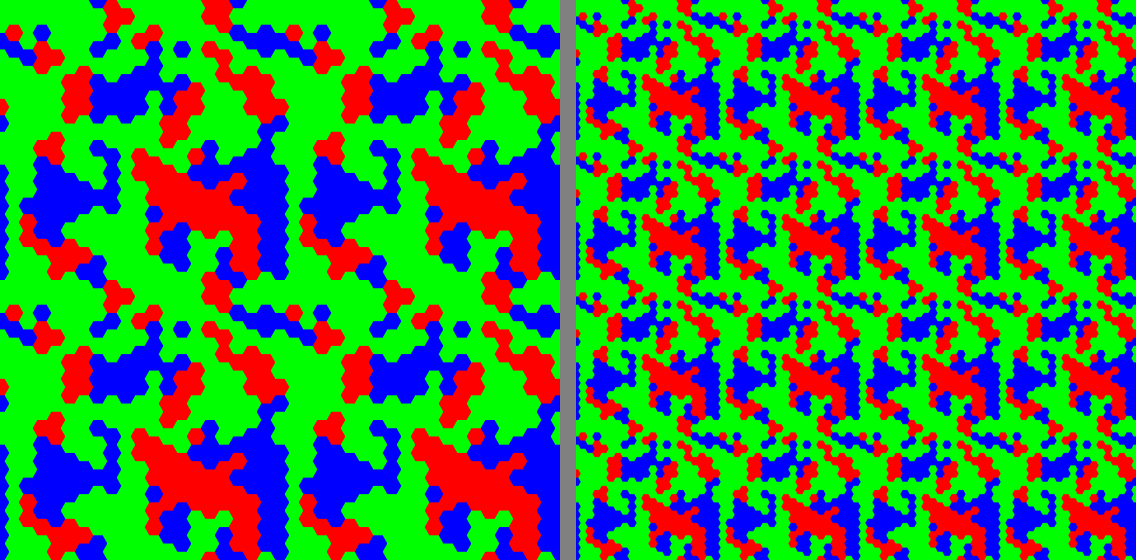
Left, the tile; right, the same tile 2 across and 2 down.
Write a Shadertoy shader that draws this pattern.

```glsl
const float TAU = 6.2831853;
const float ROOT3 = 1.7320508;
const vec2 TILE_CELLS = vec2(20.0, 17.0); // hexagon columns and rows in one tile
const float TILES = 2.0;                  // tiles across and down
const float OWN_WEIGHT = 3.5;             // share of a cell's own noise against one neighbour
const vec3 RED = vec3(1.0, 0.0, 0.0);
const vec3 GREEN = vec3(0.0, 1.0, 0.0);
const vec3 BLUE = vec3(0.0, 0.0, 1.0);

// Three random values per cell, wrapping at the tile border
vec3 hash3(vec2 cell, vec2 period) {
    vec2 p = mod(cell, period);
    vec3 d = vec3(dot(p, vec2(127.1, 311.7)),
                  dot(p, vec2(269.5, 183.3)),
                  dot(p, vec2(419.2, 371.9)));
    return fract(sin(d) * 43758.5453);
}

// Cell noise averaged with the six neighbours, so that colours clump
vec3 clumpNoise(vec2 cell, vec2 period) {
    vec3 sum = OWN_WEIGHT * hash3(cell, period);
    for (int k = 0; k < 6; k++) {
        float a = TAU * (float(k) + 0.5) / 6.0;
        vec2 neighbour = round(vec2(cos(a), 2.0 * sin(a))) * vec2(1.0, 0.5);
        sum += hash3(cell + neighbour, period);
    }
    return sum / (OWN_WEIGHT + 6.0);
}

// Soft periodic bump, 1 at its centre
float hill(vec2 p, vec2 centre, float sharpness) {
    vec2 wave = cos(TAU * (p - centre)) - 1.0;
    return exp(sharpness * (wave.x + wave.y));
}

// Regional weight of red, green and blue
vec3 territory(vec2 p) {
    float red = hill(p, vec2(0.65, 0.28), 4.0);
    float green = hill(p, vec2(0.08, 0.65), 4.0)
                + hill(p, vec2(0.65, 0.03), 4.0)
                + hill(p, vec2(0.72, 0.80), 4.0);
    float blue = hill(p, vec2(0.36, 0.92), 5.0)
               + hill(p, vec2(0.48, 0.68), 5.0)
               + hill(p, vec2(0.09, 0.31), 5.0)
               + hill(p, vec2(0.90, 0.50), 6.0)
               + hill(p, vec2(0.92, 0.86), 6.0);
    return vec3(0.4 * red - 0.05, 0.15 * green + 0.01, 0.24 * blue);
}

// The largest weight sets the cell colour
vec3 cellColour(vec2 cell, vec2 period) {
    vec3 weight = clumpNoise(cell, period) + territory(cell / period);
    if (weight.r > max(weight.g, weight.b)) return RED;
    return weight.g > weight.b ? GREEN : BLUE;
}

// Flat-topped hexagons: blend the two nearest cells across their shared edge
vec3 hexMosaic(vec2 q, vec2 period, float pixel) {
    vec2 nearest = vec2(0.0), second = vec2(0.0);
    float d1 = 1e5, d2 = 1e5;
    for (int i = 0; i < 2; i++) {
        float column = floor(q.x) + float(i);
        float shift = 0.5 - 0.5 * mod(column, 2.0);
        for (int j = 0; j < 2; j++) {
            vec2 cell = vec2(column, floor(q.y - shift) + float(j) + shift);
            vec2 v = (q - cell) * vec2(1.5, ROOT3);
            float d = dot(v, v);
            if (d < d1) {
                d2 = d1;
                second = nearest;
                d1 = d;
                nearest = cell;
            } else if (d < d2) {
                d2 = d;
                second = cell;
            }
        }
    }
    float edge = (d2 - d1) / (2.0 * ROOT3);
    float coverage = clamp(0.5 + edge / pixel, 0.0, 1.0);
    return mix(cellColour(second, period), cellColour(nearest, period), coverage);
}

void mainImage(out vec4 fragColor, in vec2 fragCoord) {
    vec2 uv = fragCoord / iResolution.xy;
    vec2 cells = TILE_CELLS * TILES;
    float pixel = ROOT3 * cells.y / iResolution.y;
    fragColor = vec4(hexMosaic(uv * cells, TILE_CELLS, pixel), 1.0);
}
```
